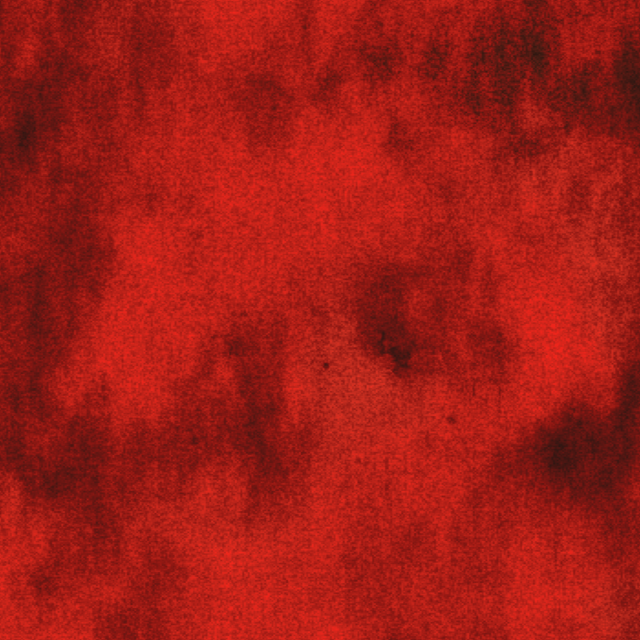
A three.js fragment shader for this texture:

```glsl
// Worn red cloth: warped clouds and soft stains set the broad tone, brushed
// mottling breaks it up, and fine grain with crossing threads gives the weave.
// A single tone value is finally turned into red, with olive soot on top.
varying vec2 vUv;

float hash(vec2 cell) {
  vec3 q = fract(vec3(cell.xyx) * 0.1031);
  q += dot(q, q.yzx + 33.33);
  return fract((q.x + q.y) * q.z);
}

float noise(vec2 p) {
  vec2 cell = floor(p);
  vec2 f = fract(p);
  f = f * f * (3.0 - 2.0 * f);
  float low = mix(hash(cell), hash(cell + vec2(1.0, 0.0)), f.x);
  float high = mix(hash(cell + vec2(0.0, 1.0)), hash(cell + 1.0), f.x);
  return mix(low, high, f.y);
}

// Layered noise, centred on zero
float fbm(vec2 p) {
  float sum = 0.0;
  float amp = 0.5;
  for (int i = 0; i < 5; i++) {
    sum += amp * (noise(p) - 0.5);
    p = mat2(0.96, 0.28, -0.28, 0.96) * p * 2.03 + 17.3;
    amp *= 0.52;
  }
  return sum;
}

// Soft elliptical patch
float stain(vec2 p, vec2 center, vec2 size) {
  vec2 d = (p - center) / size;
  return exp(-dot(d, d));
}

// Dark patches minus pale ones
float stains(vec2 p) {
  float dark = 0.32 * stain(p, vec2(0.72, 0.93), vec2(0.24, 0.12));
  dark += 0.18 * stain(p, vec2(0.92, 0.78), vec2(0.15, 0.20));
  dark += 0.20 * stain(p, vec2(0.04, 0.85), vec2(0.16, 0.25));
  dark += 0.25 * stain(p, vec2(0.39, 0.31), vec2(0.10, 0.11));
  dark += 0.20 * stain(p, vec2(0.93, 0.32), vec2(0.12, 0.06));
  dark += 0.18 * stain(p, vec2(0.03, 0.30), vec2(0.12, 0.13));
  dark += 0.20 * stain(p, vec2(0.14, 0.06), vec2(0.14, 0.07));
  dark += 0.10 * stain(p, vec2(0.69, 0.49), vec2(0.11, 0.14));
  float pale = 0.11 * stain(p, vec2(0.47, 0.71), vec2(0.25, 0.13));
  pale += 0.11 * stain(p, vec2(0.42, 0.12), vec2(0.17, 0.14));
  pale += 0.09 * stain(p, vec2(0.86, 0.45), vec2(0.08, 0.08));
  return dark - pale;
}

// Sparse dark pinholes, at most one per grid cell
float pinholes(vec2 p, float cells, float share) {
  vec2 home = floor(p * cells);
  float cover = 0.0;
  for (int y = -1; y <= 1; y++) {
    for (int x = -1; x <= 1; x++) {
      vec2 cell = home + vec2(float(x), float(y));
      vec2 center = cell + vec2(hash(cell + 3.7), hash(cell + 9.1));
      float radius = mix(0.06, 0.13, hash(cell + 21.4));
      float present = step(hash(cell + 40.2), share);
      float dist = length(p * cells - center);
      cover = max(cover, present * (1.0 - smoothstep(radius * 0.4, radius * 1.5, dist)));
    }
  }
  return cover;
}

// Thin broken creases along a noise contour
float creases(vec2 p) {
  float line = 1.0 - smoothstep(0.0, 0.025, abs(fbm(p * 7.0 + 5.0)));
  return line * smoothstep(0.60, 0.78, noise(p * 13.0 + 31.0));
}

// Fine grain, slightly wider than tall, with faint threads both ways
float weave(vec2 p) {
  float grain = 0.13 * (noise(p * vec2(205.0, 250.0)) - 0.5);
  grain += 0.17 * (noise(p * vec2(350.0, 410.0) + 71.0) - 0.5);
  float threads = noise(p * vec2(24.0, 290.0)) + noise(p * vec2(270.0, 20.0) + 13.0) - 1.0;
  return grain + 0.045 * threads;
}

vec3 redCloth(float tone) {
  float glow = smoothstep(0.5, 0.85, tone);
  return vec3(tone, 0.088 + 0.058 * glow, 0.070 + 0.035 * glow);
}

void main() {
  vec2 p = vUv;
  vec2 warp = vec2(fbm(p * 5.0 + 2.0), fbm(p * 5.0 + 47.0));
  vec2 bent = p + 0.22 * warp;

  // Broad tone
  float shade = stains(bent);
  float tone = 0.695 - 0.95 * shade + 0.52 * fbm(bent * vec2(4.8, 3.8) + 8.0);

  // Mottling and upright brush marks, rougher where the cloth is dark
  float rough = mix(0.75, 1.35, smoothstep(-0.05, 0.20, shade));
  float mottle = 0.36 * fbm((p + 0.06 * warp) * vec2(17.0, 13.0) + 60.0);
  float brush = 0.20 * fbm(p * vec2(46.0, 13.0) + 90.0);
  tone += rough * (mottle + brush);

  // Bright cloth levels off
  tone -= 0.45 * max(tone - 0.72, 0.0);

  // Wear marks around the middle band
  float band = stain(p, vec2(0.5, 0.40), vec2(0.32, 0.12));
  float marks = max(pinholes(p + 0.006 * warp, 16.0, 0.16), 0.6 * creases(p));
  tone -= 0.38 * band * marks;

  float cloth = weave(p);
  tone = clamp(tone + cloth * mix(0.7, 1.1, smoothstep(0.2, 0.6, tone)), 0.15, 0.93);
  vec3 color = redCloth(tone);

  // Olive soot in the dark upper right, dusty orange where worn
  float soot = stain(bent, vec2(0.76, 0.93), vec2(0.26, 0.17));
  vec3 olive = vec3(0.27, 0.16, 0.10) * (0.85 + 2.0 * cloth);
  color = mix(color, olive, 0.55 * soot * (1.0 - smoothstep(0.25, 0.60, tone)));
  float dust = smoothstep(0.45, 0.85, noise(bent * 5.0 + 25.0));
  color += vec3(0.0, 0.035, 0.022) * dust * smoothstep(0.50, 0.80, tone);

  gl_FragColor = vec4(color, 1.0);
}
```
